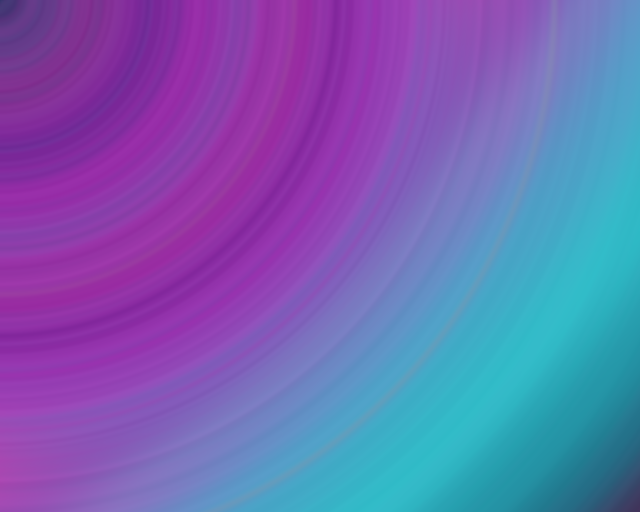
A Shadertoy shader for this background:

```glsl
// Silky concentric arcs around the top left corner, from violet through blue to cyan and dark teal.

float hash(float n) {
    return fract(sin(n * 127.1) * 43758.5453);
}

// Smooth one-dimensional noise in -1..1
float noise(float x) {
    float i = floor(x), f = fract(x);
    return mix(hash(i), hash(i + 1.0), f * f * (3.0 - 2.0 * f)) * 2.0 - 1.0;
}

// Soft ring profile
float ring(float r, float radius, float width) {
    float d = (r - radius) / width;
    return exp(-d * d);
}

// Colour along the radius, blended stop by stop
vec3 palette(float t) {
    vec3 c = vec3(0.25, 0.22, 0.45);
    c = mix(c, vec3(0.38, 0.24, 0.54), smoothstep(0.00, 0.08, t));
    c = mix(c, vec3(0.52, 0.20, 0.58), smoothstep(0.08, 0.18, t));
    c = mix(c, vec3(0.47, 0.18, 0.61), smoothstep(0.18, 0.28, t));
    c = mix(c, vec3(0.59, 0.18, 0.66), smoothstep(0.31, 0.40, t));
    c = mix(c, vec3(0.55, 0.24, 0.67), smoothstep(0.41, 0.47, t));
    c = mix(c, vec3(0.60, 0.20, 0.65), smoothstep(0.47, 0.54, t));
    c = mix(c, vec3(0.53, 0.18, 0.64), smoothstep(0.58, 0.67, t));
    c = mix(c, vec3(0.59, 0.21, 0.69), smoothstep(0.67, 0.73, t));
    c = mix(c, vec3(0.50, 0.34, 0.72), smoothstep(0.73, 0.83, t));
    c = mix(c, vec3(0.49, 0.48, 0.76), smoothstep(0.83, 0.92, t));
    c = mix(c, vec3(0.32, 0.62, 0.78), smoothstep(0.90, 1.06, t));
    c = mix(c, vec3(0.19, 0.73, 0.78), smoothstep(1.02, 1.22, t));
    c = mix(c, vec3(0.14, 0.58, 0.65), smoothstep(1.22, 1.39, t));
    c = mix(c, vec3(0.13, 0.44, 0.53), smoothstep(1.37, 1.49, t));
    return mix(c, vec3(0.25, 0.20, 0.35), smoothstep(1.47, 1.60, t));
}

void mainImage(out vec4 fragColor, in vec2 fragCoord) {
    // Distance from the top left corner, in canvas heights
    vec2 p = vec2(fragCoord.x, iResolution.y - fragCoord.y) / iResolution.y;
    float r = length(p);
    float diagonal = 2.0 * p.x * p.y / max(r * r, 1e-5);

    // Outer colours reach further out near the top and left edges
    float lag = 0.2 * (1.0 - diagonal) * smoothstep(0.7, 1.1, r);
    vec3 color = palette(r * (1.0 - lag));

    // Pink glow where the outer violet meets those edges
    float glow = ring(r, 0.93, 0.12) * pow(1.0 - diagonal, 2.0);
    color = mix(color, vec3(0.72, 0.26, 0.69), glow * (p.x < p.y ? 0.75 : 0.45));

    // Fine streaks in three sizes, quieter in the outer blue
    float strength = mix(1.0, 0.4, smoothstep(0.8, 1.1, r));
    for (int i = 0; i < 3; i++) {
        float k = float(i);
        float frequency = 32.0 * exp2(k);
        float n = noise(r * frequency + k * 19.0 + 0.3 * diagonal);
        float hue = noise(r * frequency * 0.8 + 61.0 + k * 7.0);
        color += strength * (0.012 * n + 0.016 * hue * vec3(1.0, -0.5, 0.1));
    }

    // A few distinct pale and shadowed rings
    color = mix(color, vec3(0.42, 0.22, 0.58), 0.35 * ring(r, 0.485, 0.008));
    color = mix(color, vec3(0.60, 0.38, 0.62), 0.25 * ring(r, 0.575, 0.007));
    color = mix(color, vec3(0.66, 0.24, 0.70), 0.25 * ring(r, 0.84, 0.006));
    color = mix(color, vec3(0.55, 0.58, 0.68), 0.35 * ring(r, 1.083, 0.008));

    fragColor = vec4(clamp(color, 0.0, 1.0), 1.0);
}
```
